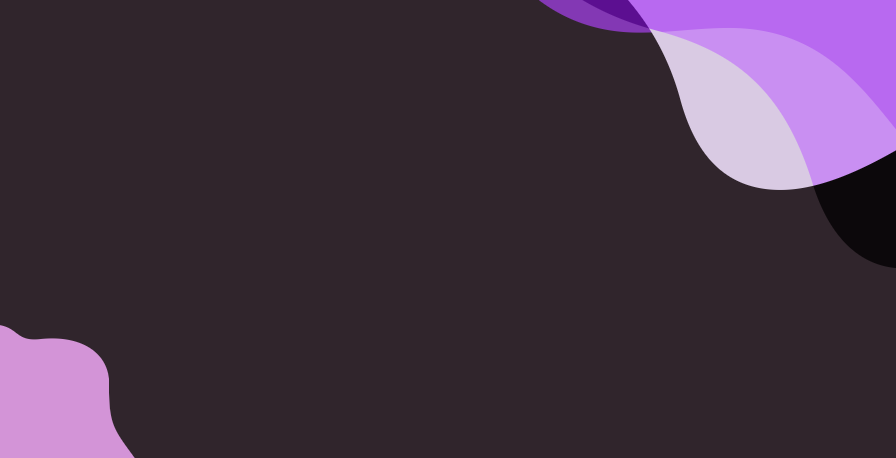
Give the GLSL for this background, as a WebGL 2 fragment shader.

```glsl
#version 300 es
precision highp float;
// Dark plum backdrop with overlapping violet waves at top right and a pink blob at lower left.

uniform vec2 u_resolution;
out vec4 fragColor;

// Layout grid spanning the canvas, y measured down from the top
const vec2 GRID = vec2(768.0, 393.0);
const int SEGMENTS = 3;
const int SOLVE_STEPS = 18;

// Colours
const vec3 PLUM   = vec3(0.188, 0.145, 0.171);
const vec3 BLACK  = vec3(0.047, 0.030, 0.043);
const vec3 VIOLET = vec3(0.515, 0.220, 0.705);
const vec3 INDIGO = vec3(0.360, 0.060, 0.570);
const vec3 PALE   = vec3(0.850, 0.792, 0.890);
const vec3 LILAC  = vec3(0.790, 0.562, 0.950);
const vec3 ORCHID = vec3(0.722, 0.412, 0.942);
const vec3 PINK   = vec3(0.828, 0.582, 0.845);

// Outlines: three joined cubic curves, each advancing left to right
const vec2 PALE_WAVE[10] = vec2[10](
    vec2(532, -7), vec2(558, 21), vec2(574, 52), vec2(583, 85),
    vec2(597, 137), vec2(625, 163), vec2(669, 163),
    vec2(703, 163), vec2(740, 145), vec2(768, 129));
const vec2 DARK_WAVE[10] = vec2[10](
    vec2(488, -7), vec2(515, 11), vec2(540, 20), vec2(562, 26),
    vec2(630, 44), vec2(672, 77), vec2(697, 159),
    vec2(710, 200), vec2(734, 227), vec2(768, 230));
const vec2 VIOLET_WAVE[10] = vec2[10](
    vec2(452, -8), vec2(480, 17), vec2(512, 28), vec2(548, 28),
    vec2(575, 28), vec2(598, 24), vec2(625, 24),
    vec2(700, 24), vec2(735, 70), vec2(768, 111));
const vec2 PINK_BLOB[10] = vec2[10](
    vec2(0, 279), vec2(16, 282), vec2(14, 293), vec2(34, 291),
    vec2(70, 287), vec2(93, 303), vec2(93.5, 328),
    vec2(93.5, 368), vec2(97, 367), vec2(122, 402));

// Approximate signed distance to an outline, positive below it
float distanceBelow(vec2 p, vec2 outline[10]) {
    int first = 0;
    for (int i = 1; i < SEGMENTS; i++) {
        if (p.x > outline[3 * i].x) first = 3 * i;
    }
    vec2 a = outline[first];
    vec2 b = outline[first + 1];
    vec2 c = outline[first + 2];
    vec2 d = outline[first + 3];

    // Bisect for the curve parameter at this x
    float t = 0.5;
    float stride = 0.25;
    for (int i = 0; i < SOLVE_STEPS; i++) {
        float s = 1.0 - t;
        float x = s * s * s * a.x + 3.0 * s * t * (s * b.x + t * c.x) + t * t * t * d.x;
        t += x < p.x ? stride : -stride;
        stride *= 0.5;
    }
    float s = 1.0 - t;
    float y = s * s * s * a.y + 3.0 * s * t * (s * b.y + t * c.y) + t * t * t * d.y;
    vec2 tangent = s * s * (b - a) + 2.0 * s * t * (c - b) + t * t * (d - c);
    return (p.y - y) * tangent.x / max(length(tangent), 1e-4);
}

// Antialiased fill of the positive side
float fill(float dist, float pixel) {
    return clamp(0.5 + dist / pixel, 0.0, 1.0);
}

void main() {
    vec2 uv = gl_FragCoord.xy / u_resolution;
    vec2 p = vec2(uv.x, 1.0 - uv.y) * GRID;
    float pixel = GRID.y / u_resolution.y;

    float pale = fill(-distanceBelow(p, PALE_WAVE), pixel);
    float dark = fill(-distanceBelow(p, DARK_WAVE), pixel);
    float violet = fill(-distanceBelow(p, VIOLET_WAVE), pixel);
    float blob = fill(distanceBelow(p, PINK_BLOB), pixel);

    // Blend the overlaps outside and inside the pale wave
    vec3 outside = mix(mix(PLUM, BLACK, dark), mix(VIOLET, INDIGO, dark), violet);
    vec3 inside = mix(PALE, mix(LILAC, ORCHID, violet), dark);
    vec3 color = mix(outside, inside, pale);
    color = mix(color, PINK, blob);

    fragColor = vec4(color, 1.0);
}
```
